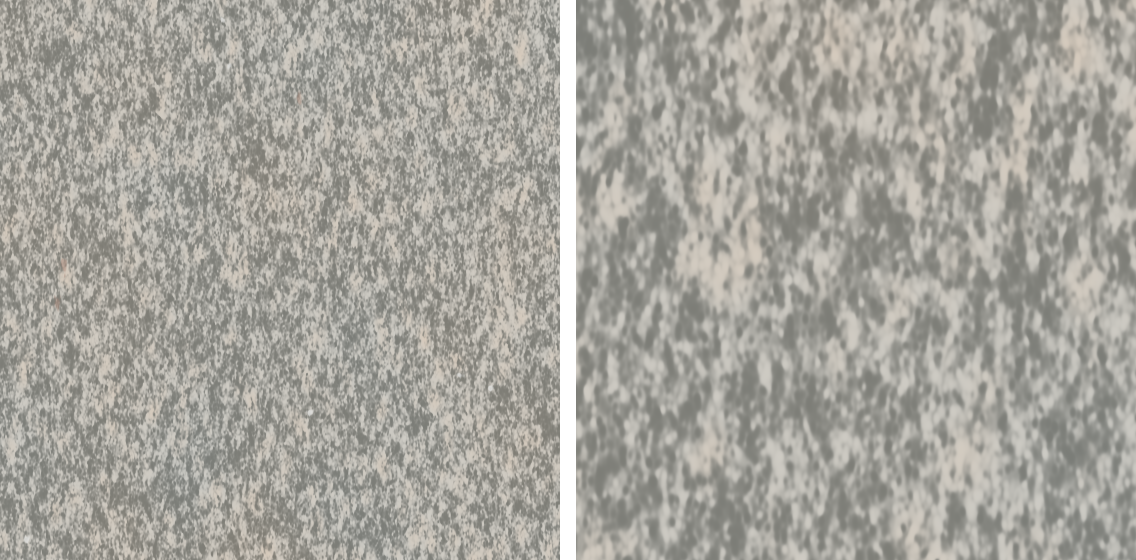
Left, the full canvas; right, a detail of the centre.
A Shadertoy shader for this texture:

```glsl
// Weathered grey stone with fine upright flecks, pale patches and rare mineral specks.

// Stone tones, from dark flecks to pale mineral
const vec3 DARK_STONE = vec3(0.490, 0.490, 0.464);
const vec3 MID_STONE = vec3(0.644, 0.638, 0.612);
const vec3 PALE_STONE = vec3(0.810, 0.796, 0.765);
const vec3 WHITE_SPECK = vec3(0.88, 0.88, 0.87);
const vec3 RUST_SPECK = vec3(0.66, 0.53, 0.47);
const vec3 WARM_SHIFT = vec3(0.004, 0.0, -0.003);

// Cells per canvas, across and up
const vec2 CLOUD_CELLS = vec2(7.0, 5.0);
const vec2 PATCH_CELLS = vec2(44.0, 25.0);
const vec2 FLECK_CELLS = vec2(132.0, 54.0);
const vec2 GRAIN_CELLS = vec2(225.0, 100.0);
const vec2 FINE_CELLS = vec2(330.0, 190.0);
const vec2 WARP_CELLS = vec2(45.0, 60.0);

// Strength of each layer
const float CLOUD_WEIGHT = 0.08;
const float PATCH_WEIGHT = 0.30;
const float FLECK_WEIGHT = 0.56;
const float GRAIN_WEIGHT = 0.56;
const float FINE_WEIGHT = 0.50;
const float WARP_AMOUNT = 0.0011;
const float TONE_CONTRAST = 1.72;

// Specks
const float SPECK_CELLS = 14.0;
const float SPECK_CHANCE = 0.03;
const float SPECK_RADIUS = 0.07;

vec3 hash3(vec2 cell, float seed) {
    vec3 q = fract(vec3(cell.xyx + seed * 17.31) * vec3(0.1031, 0.1030, 0.0973));
    q += dot(q, q.yxz + 33.33);
    return fract((q.xxy + q.yzz) * q.zyx);
}

// Cellular noise: signed soft blobs at jittered points, scaled to unit deviation
float cellNoise(vec2 p, float seed) {
    vec2 base = floor(p);
    float sum = 0.0;
    for (int y = -1; y <= 1; y++) {
        for (int x = -1; x <= 1; x++) {
            vec2 cell = base + vec2(x, y);
            vec3 h = hash3(cell, seed);
            vec2 d = cell + h.xy - p;
            float falloff = max(0.0, 1.0 - dot(d, d));
            sum += (2.0 * h.z - 1.0) * falloff * falloff * falloff;
        }
    }
    return sum / 0.387;
}

// Rare ragged spots, at most one in each cell
float specks(vec2 uv, float seed, float chance, vec2 stretch) {
    vec2 p = uv * SPECK_CELLS;
    vec2 cell = floor(p);
    vec3 h = hash3(cell, seed);
    vec2 d = (p - cell - mix(vec2(0.25), vec2(0.75), h.xy)) / stretch;
    float ragged = length(d) + 0.02 * cellNoise(uv * GRAIN_CELLS, seed);
    float spot = 1.0 - smoothstep(0.4 * SPECK_RADIUS, 1.4 * SPECK_RADIUS, ragged);
    return spot * step(h.z, chance);
}

void mainImage(out vec4 fragColor, in vec2 fragCoord) {
    vec2 uv = fragCoord / iResolution.y;

    // Bend the upright flecks a little
    vec2 bent = uv;
    bent.x += WARP_AMOUNT * cellNoise(uv * WARP_CELLS, 1.0);

    // Layer the flecks from broad clouds to fine grain
    float patches = cellNoise(bent * PATCH_CELLS, 3.0);
    float tone = CLOUD_WEIGHT * cellNoise(uv * CLOUD_CELLS, 2.0)
               + PATCH_WEIGHT * patches
               + FLECK_WEIGHT * cellNoise(bent * FLECK_CELLS, 4.0)
               + GRAIN_WEIGHT * cellNoise(bent * GRAIN_CELLS, 5.0)
               + FINE_WEIGHT * cellNoise(uv * FINE_CELLS, 6.0);

    // Spread the tones evenly between dark and pale
    float level = 1.0 / (1.0 + exp(-TONE_CONTRAST * tone));
    vec3 color = mix(DARK_STONE, MID_STONE, min(2.0 * level, 1.0));
    color = mix(color, PALE_STONE, max(2.0 * level - 1.0, 0.0));

    // Faint warm areas, strongest in the pale patches
    float warmth = cellNoise(uv * CLOUD_CELLS, 7.0) + 2.0 * level * max(patches, 0.0);
    color += WARM_SHIFT * warmth;

    // Mineral specks
    color = mix(color, WHITE_SPECK, 0.8 * specks(uv, 8.0, SPECK_CHANCE, vec2(1.0)));
    color = mix(color, RUST_SPECK, 0.5 * specks(uv, 9.0, 0.3 * SPECK_CHANCE, vec2(1.0, 2.2)));

    fragColor = vec4(color, 1.0);
}
```
